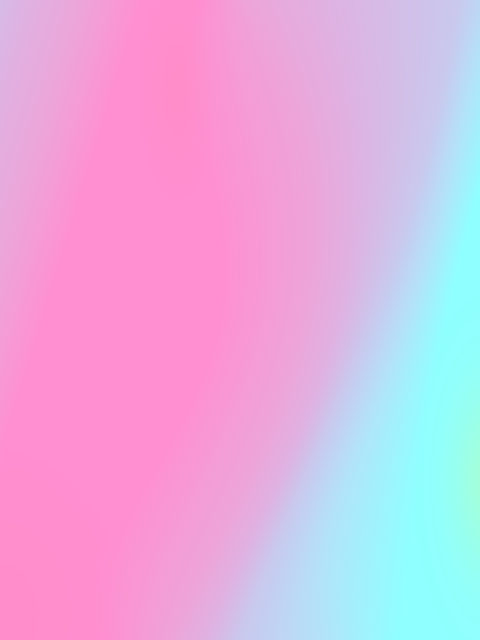
Write a WebGL 1 fragment shader that draws this background.

```glsl
precision highp float;
// Soft pastel gradient: a pink field sweeping through lilac into a cyan band at the right.

uniform vec2 u_resolution;

// Colour ramp, from the pink core to the cyan band
const vec3 PINK = vec3(1.0, 0.56, 0.82);
const vec3 ORCHID = vec3(0.93, 0.645, 0.85);
const vec3 LILAC = vec3(0.87, 0.70, 0.885);
const vec3 PERIWINKLE = vec3(0.79, 0.785, 0.93);
const vec3 SKY = vec3(0.70, 0.89, 0.975);
const vec3 CYAN = vec3(0.56, 1.0, 1.0);

// Glow tints
const vec3 ROSE = vec3(1.0, 0.55, 0.78);
const vec3 MINT = vec3(0.65, 1.0, 0.83);

// Horizontal stops of the ramp at five even heights, top to bottom
const vec3 WARM_0 = vec3(0.42, 0.51, 0.69);
const vec3 WARM_1 = vec3(0.42, 0.64, 0.745);
const vec3 WARM_2 = vec3(0.45, 0.63, 0.71);
const vec3 WARM_3 = vec3(0.30, 0.515, 0.585);
const vec3 WARM_4 = vec3(0.21, 0.356, 0.434);
const vec3 COOL_0 = vec3(0.955, 1.04, 1.15);
const vec3 COOL_1 = vec3(0.885, 0.946, 1.02);
const vec3 COOL_2 = vec3(0.776, 0.85, 0.93);
const vec3 COOL_3 = vec3(0.635, 0.72, 0.873);
const vec3 COOL_4 = vec3(0.50, 0.677, 0.833);

// Fade along the left side
const float LEFT_EDGE = 0.30;
const float LEFT_SLANT = 0.41;
const float LEFT_RATE = 8.0;

// Smooth quartic curve through five evenly spaced knots, t in 0..1
vec3 curve(vec3 k0, vec3 k1, vec3 k2, vec3 k3, vec3 k4, float t) {
  float a = 4.0 * t;
  float b = a - 1.0;
  float c = a - 2.0;
  float d = a - 3.0;
  float e = a - 4.0;
  return k0 * (b * c * d * e / 24.0) - k1 * (a * c * d * e / 6.0)
       + k2 * (a * b * d * e / 4.0) - k3 * (a * b * c * e / 6.0)
       + k4 * (a * b * c * d / 24.0);
}

// Linear rise from 0 to 1 between two stops
float rise(float from, float to, float x) {
  return clamp((x - from) / (to - from), 0.0, 1.0);
}

// Soft elliptical glow
float glow(vec2 p, vec2 center, vec2 radius) {
  vec2 q = (p - center) / radius;
  return exp(-dot(q, q));
}

// Colour at ramp position r: 0 is pink, 5 is cyan
vec3 ramp(float r) {
  vec3 color = mix(PINK, ORCHID, clamp(r, 0.0, 1.0));
  color = mix(color, LILAC, clamp(r - 1.0, 0.0, 1.0));
  color = mix(color, PERIWINKLE, clamp(r - 2.0, 0.0, 1.0));
  color = mix(color, SKY, clamp(r - 3.0, 0.0, 1.0));
  return mix(color, CYAN, clamp(r - 4.0, 0.0, 1.0));
}

void main() {
  vec2 uv = gl_FragCoord.xy / u_resolution;
  float depth = 1.0 - uv.y;

  // Curved bands sweeping to the right
  vec3 warm = curve(WARM_0, WARM_1, WARM_2, WARM_3, WARM_4, depth);
  vec3 cool = curve(COOL_0, COOL_1, COOL_2, COOL_3, COOL_4, depth);
  float right = rise(warm.x, warm.y, uv.x) + rise(warm.y, warm.z, uv.x)
              + rise(warm.z, cool.x, uv.x) + rise(cool.x, cool.y, uv.x)
              + rise(cool.y, cool.z, uv.x);

  // Lilac fade in the upper left
  float left = LEFT_RATE * max(LEFT_EDGE - LEFT_SLANT * depth - uv.x, 0.0);
  vec3 color = ramp(max(left, right));

  // Rose glows in the pink, mint glow at the right edge
  color = mix(color, ROSE, 0.7 * glow(uv, vec2(0.37, 0.86), vec2(0.06, 0.13)));
  color = mix(color, ROSE, 0.6 * glow(uv, vec2(0.0, 0.04), vec2(0.2, 0.2)));
  color = mix(color, MINT, 0.9 * glow(uv, vec2(1.02, 0.25), vec2(0.075, 0.14)));

  gl_FragColor = vec4(color, 1.0);
}
```
